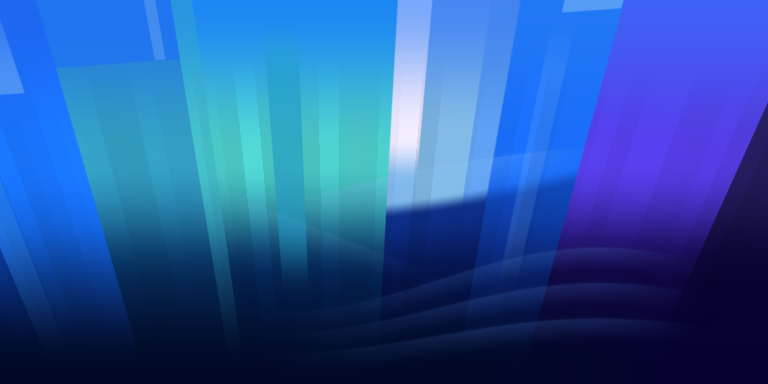
Reproduce this background procedurally as a WebGL 1 fragment shader.

```glsl
precision highp float;
// Fan of glowing blue, teal and violet light panels sinking into a dark, wave-lit floor.
uniform vec2 u_resolution;

#define FAN_CENTER 0.443   // x towards which the panels lean
#define FAN_DEPTH 2.73     // distance of the vanishing point, in canvas heights
#define TAB_TILT 0.14      // slope of the panel tops
#define STREAK_COUNT 34.0
#define STREAK_GAIN 0.055
#define WAVE_GAIN 0.20
#define NIGHT vec3(0.005, 0.035, 0.15)
#define NIGHT_VIOLET vec3(0.02, 0.005, 0.19)
#define HAZE vec3(0.55, 0.75, 0.96)

float hash(float n) {
  n = fract(n * 0.1031);
  n *= n + 33.33;
  return fract(n * (n + n));
}

// Antialiased step across a panel side
float side(float edge, float s) {
  float w = 1.2 / u_resolution.x;
  return smoothstep(edge - w, edge + w, s);
}

float strip(float a, float b, float s) {
  return side(a, s) - side(b, s);
}

// Antialiased mask of the area above a given depth
float above(float edge, float depth) {
  float w = 1.2 / u_resolution.y;
  return 1.0 - smoothstep(edge - w, edge + w, depth);
}

// Vertical panel colour: top, bright middle, dark foot
vec3 ramp(vec3 top, vec3 middle, vec3 foot, float depth) {
  vec3 c = mix(top, middle, smoothstep(0.0, 0.40, depth));
  return mix(c, foot, smoothstep(0.42, 0.74, depth));
}

// Ribbon with a crisp upper rim and a soft lower side
float ribbon(float d, float width) {
  float rim = exp(-abs(d) * 170.0);
  float body = smoothstep(-0.004, 0.004, d) * (1.0 - smoothstep(0.0, width, d));
  return body + 0.35 * rim;
}

vec3 panels(float s, float depth, float tilted, float horizon) {
  // Left blue beam
  vec3 c = ramp(vec3(0.12, 0.40, 0.94), vec3(0.10, 0.46, 1.0), vec3(0.06, 0.33, 0.76), depth);
  c = mix(c, HAZE, 0.45 * (1.0 - side(-0.008, s)) * above(0.247, tilted) * smoothstep(-0.1, 0.25, depth));
  c = mix(c, vec3(0.03, 0.20, 0.58), 0.6 * (1.0 - side(-0.137, s)));
  c = mix(c, vec3(0.20, 0.56, 1.0), 0.4 * strip(-0.137, -0.091, s));

  // Green panel with a blue gap above it
  vec3 green = ramp(vec3(0.13, 0.47, 0.90), vec3(0.20, 0.61, 0.75), vec3(0.03, 0.22, 0.42), depth);
  green = mix(green, vec3(0.12, 0.45, 0.95), 0.75 * above(0.187, tilted));
  c = mix(c, green, side(0.047, s));
  c = mix(c, HAZE, 0.32 * strip(0.187, 0.202, s) * above(0.185, tilted));

  // Teal panel and its strips
  vec3 teal = ramp(vec3(0.11, 0.53, 0.95), vec3(0.30, 0.81, 0.80), vec3(0.02, 0.19, 0.41), depth);
  c = mix(c, teal, side(0.222, s));
  c = mix(c, vec3(0.22, 0.67, 0.78), 0.4 * strip(0.222, 0.250, s));
  float lit = smoothstep(0.05, 0.2, depth) * (1.0 - smoothstep(0.6, 0.78, depth));
  c = mix(c, vec3(0.13, 0.62, 0.80), 0.6 * lit * strip(0.340, 0.386, s));

  // White shaft and pale panel, both cut by the curved horizon
  vec3 deep = mix(vec3(0.05, 0.18, 0.52), vec3(0.02, 0.09, 0.34), smoothstep(0.0, 0.2, horizon));
  float sunk = smoothstep(-0.03, 0.015, horizon);
  vec3 shaft = mix(vec3(0.48, 0.66, 0.98), vec3(0.91, 0.89, 0.97), smoothstep(0.0, 0.34, depth));
  shaft = mix(shaft, vec3(0.48, 0.69, 0.88), smoothstep(0.36, 0.48, depth));
  c = mix(c, mix(shaft, deep, sunk), side(0.518, s));
  vec3 pale = mix(vec3(0.28, 0.53, 0.95), vec3(0.50, 0.72, 0.89), smoothstep(0.0, 0.36, depth));
  pale = mix(pale, vec3(0.24, 0.51, 0.93), 0.55 * side(0.640, s));
  c = mix(c, mix(pale, deep, sunk), side(0.563, s));

  // Blue panel with a top tab and an inner strip
  vec3 blue = ramp(vec3(0.13, 0.47, 0.96), vec3(0.10, 0.43, 0.98), vec3(0.03, 0.13, 0.43), depth);
  blue = mix(blue, vec3(0.04, 0.19, 0.58), 0.55 * sunk);
  c = mix(c, blue, side(0.678, s));
  c = mix(c, HAZE, 0.5 * strip(0.735, 0.812, s) * above(0.135, tilted));
  c = mix(c, HAZE, 0.16 * lit * strip(0.725, 0.757, s));

  // Violet panel and the shadowed corner
  vec3 violet = ramp(vec3(0.25, 0.38, 0.96), vec3(0.33, 0.24, 0.90), vec3(0.08, 0.03, 0.30), depth);
  c = mix(c, violet, side(0.813, s));
  vec3 corner = ramp(vec3(0.22, 0.20, 0.55), vec3(0.14, 0.11, 0.36), vec3(0.04, 0.02, 0.20), depth);
  return mix(c, corner, side(1.06, s));
}

void main() {
  vec2 uv = gl_FragCoord.xy / u_resolution;
  float x = uv.x;
  float depth = 1.0 - uv.y;
  float t = depth / FAN_DEPTH;
  float s = (x - FAN_CENTER * t) / (1.0 - t);
  float horizon = depth - (0.555 - 0.20 * (x - 0.5) - 0.65 * (x - 0.5) * (x - 0.5));

  vec3 color = panels(s, depth, depth + TAB_TILT * x, horizon);

  // Faint random streaks along the fan
  float streak = hash(floor(s * STREAK_COUNT) + 60.0) - 0.5;
  color *= 1.0 + 2.0 * STREAK_GAIN * streak * smoothstep(0.1, 0.4, depth);

  // Fade into the dark floor
  vec3 night = mix(NIGHT, NIGHT_VIOLET, smoothstep(0.6, 0.95, x));
  color = mix(color, night, smoothstep(0.56, 0.97, depth));

  // Broad sweep of light over the horizon
  float sweep = depth - (0.52 - 0.57 * (x - 0.39) + 0.55 * (x - 0.39) * (x - 0.39));
  float reach = smoothstep(0.34, 0.55, x) * (1.0 - smoothstep(0.62, 0.80, x));
  color = mix(color, HAZE, 0.22 * reach * ribbon(sweep, 0.11));

  // Thin ray falling through the teal foot
  float ray = depth - (0.50 + 0.78 * (x - 0.29));
  float rayReach = smoothstep(0.27, 0.36, x) * (1.0 - smoothstep(0.42, 0.6, x));
  color = mix(color, HAZE, 0.07 * rayReach * ribbon(ray, 0.07));

  // Low waves
  float span = smoothstep(0.30, 0.68, x) * (1.0 - smoothstep(0.76, 0.93, x));
  for (int i = 0; i < 3; i++) {
    float k = float(i) * 0.5;
    float crest = mix(0.73, 0.875, k) - mix(0.085, 0.045, k) * cos(7.5 * (x - 0.78));
    color = mix(color, vec3(0.28, 0.47, 0.78), WAVE_GAIN * span * ribbon(depth - crest, 0.065));
  }
  gl_FragColor = vec4(color, 1.0);
}
```
